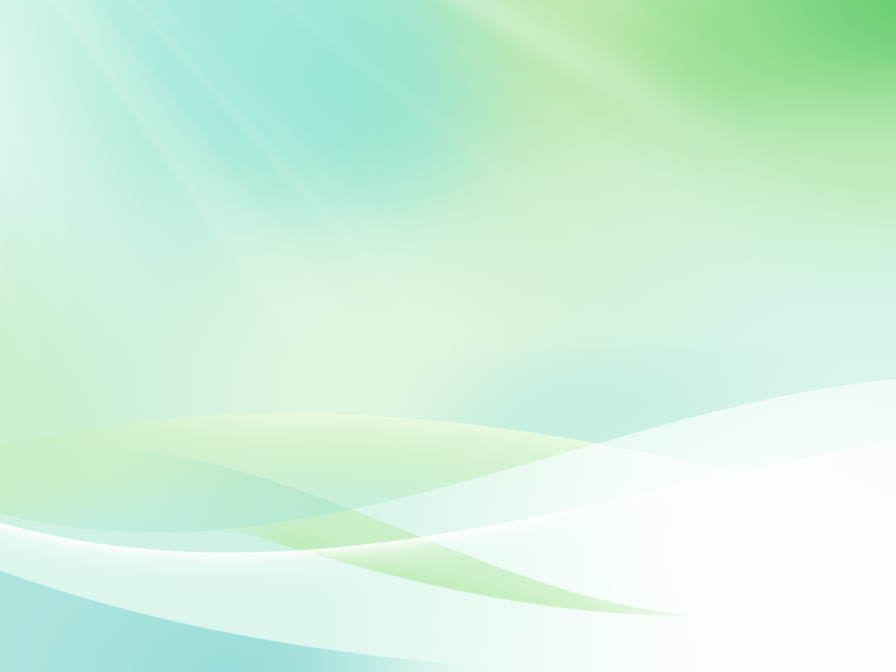
This background is drawn by a Shadertoy shader. Its source:

```glsl
// Soft mint and green backdrop with slanted light rays above translucent flowing waves.

const vec3 MINT   = vec3(0.85, 0.95, 0.88);
const vec3 TEAL   = vec3(0.56, 0.89, 0.82);
const vec3 AQUA   = vec3(0.63, 0.91, 0.86);
const vec3 ICE    = vec3(0.84, 0.96, 0.92);
const vec3 LIME   = vec3(0.75, 0.91, 0.66);
const vec3 LEAF   = vec3(0.73, 0.92, 0.69);
const vec3 GREEN  = vec3(0.36, 0.79, 0.39);
const vec3 SEA    = vec3(0.61, 0.87, 0.85);
const vec3 CREAM  = vec3(0.92, 0.98, 0.87);
const vec3 WHITE  = vec3(0.995, 1.0, 0.99);

// Wave heights at x = 0, 1/3, 2/3 and 1
const vec4 CREST   = vec4(0.335, 0.385, 0.340, 0.236);
const vec4 RISE    = vec4(0.236, 0.227, 0.340, 0.436);
const vec4 SWEEP   = vec4(0.222, 0.181, 0.250, 0.345);
const vec4 FLOOR   = vec4(0.151, 0.040, -0.002, -0.016);
const vec4 BAND_TOP = vec4(0.314, 0.271, 0.109, 0.149);
const vec4 BAND_LOW = vec4(0.332, 0.182, 0.090, 0.123);
const vec4 HAZE    = vec4(0.400, 0.445, 0.490, 0.470);

const vec2 RAY_SOURCE = vec2(-0.325, 1.575);
const float RAY_STRENGTH = 0.34;

float hash(float n) {
    n = fract(n * 0.1031);
    n *= n + 33.33;
    return fract(n * (n + n));
}

float noise(float x) {
    float i = floor(x), f = fract(x);
    return mix(hash(i), hash(i + 1.0), f * f * (3.0 - 2.0 * f));
}

// Cubic through four evenly spaced heights
float curve(float x, vec4 h) {
    float t = 3.0 * x, a = t - 1.0, b = t - 2.0, c = t - 3.0;
    return dot(h, vec4(-a * b * c / 6.0, t * b * c / 2.0, -t * a * c / 2.0, t * a * b / 6.0));
}

// Smooth coverage of the side where depth is positive
float cover(float depth) {
    float w = 0.8 / iResolution.y;
    return smoothstep(-w, w, depth);
}

float blob(vec2 p, vec2 center, vec2 radius) {
    vec2 d = (p - center) / radius;
    return exp(-dot(d, d));
}

// Adds a weighted colour to a blend normalised by its alpha
void tint(inout vec4 sum, vec2 p, vec2 center, vec2 radius, vec3 color) {
    sum += vec4(color, 1.0) * blob(p, center, radius);
}

vec3 sky(vec2 p) {
    vec4 sum = vec4(MINT, 1.0) * 0.12;
    tint(sum, p, vec2(0.43, 0.86), vec2(0.13, 0.16), TEAL);
    tint(sum, p, vec2(0.24, 0.90), vec2(0.17, 0.22), AQUA);
    tint(sum, p, vec2(0.00, 0.86), vec2(0.13, 0.22), ICE);
    tint(sum, p, vec2(0.00, 0.46), vec2(0.12, 0.16), mix(MINT, LEAF, 0.55));
    tint(sum, p, vec2(0.14, 0.58), vec2(0.12, 0.18), mix(MINT, AQUA, 0.35));
    tint(sum, p, vec2(0.38, 0.53), vec2(0.22, 0.16), mix(MINT, CREAM, 0.45));
    tint(sum, p, vec2(0.61, 0.96), vec2(0.12, 0.24), LIME);
    tint(sum, p, vec2(0.67, 0.67), vec2(0.17, 0.14), mix(MINT, LIME, 0.15));
    tint(sum, p, vec2(0.82, 0.95), vec2(0.12, 0.14), vec3(0.58, 0.87, 0.56));
    tint(sum, p, vec2(1.02, 1.02), vec2(0.17, 0.16), GREEN);
    tint(sum, p, vec2(1.00, 0.76), vec2(0.20, 0.12), LEAF);
    tint(sum, p, vec2(0.96, 0.56), vec2(0.24, 0.16), ICE);
    tint(sum, p, vec2(0.66, 0.37), vec2(0.12, 0.08), mix(MINT, AQUA, 0.55));
    return sum.rgb / sum.a;
}

// Streaks fanning out from a light beyond the upper left corner
float rays(vec2 p) {
    vec2 d = vec2(p.x * 4.0 / 3.0, p.y) - RAY_SOURCE;
    float angle = atan(d.x, -d.y);
    float streak = 0.0;
    for (int i = 0; i < 3; i++) {
        float scale = exp2(float(i));
        streak += noise(angle * 17.0 * scale + 7.0 * scale) / scale;
    }
    float fade = smoothstep(0.30, 0.75, p.y) * (1.0 - smoothstep(0.55, 0.95, p.x));
    float leftBeam = blob(vec2(angle, 0.0), vec2(0.43, 0.0), vec2(0.09, 1.0));
    return fade * (smoothstep(0.6, 1.7, streak) + 0.7 * leftBeam);
}

void mainImage(out vec4 fragColor, in vec2 fragCoord) {
    vec2 p = fragCoord / iResolution.xy;
    float crest = curve(p.x, CREST) - p.y, rise = curve(p.x, RISE) - p.y;
    float sweep = curve(p.x, SWEEP) - p.y, ground = curve(p.x, FLOOR) - p.y;
    float bandTop = curve(p.x, BAND_TOP) - p.y, bandLow = curve(p.x, BAND_LOW) - p.y;
    float haze = curve(p.x, HAZE) - p.y;
    float toRight = smoothstep(0.25, 0.85, p.x);

    // Sky, rays and distant haze
    vec3 col = mix(sky(p), vec3(0.93, 0.98, 0.94), RAY_STRENGTH * rays(p));
    float hazeSpan = smoothstep(0.42, 0.65, p.x) * (1.0 - smoothstep(0.75, 0.95, p.x));
    col = mix(col, mix(MINT, AQUA, 0.3), 0.3 * hazeSpan * smoothstep(-0.004, 0.02, haze));

    // Large leaf with a bright upper rim
    vec3 leaf = mix(mix(LEAF, MINT, 0.45), mix(AQUA, MINT, 0.55), smoothstep(0.05, 0.16, crest));
    float rim = exp(-max(crest, 0.0) * 20.0) * smoothstep(0.0, 0.35, p.x);
    leaf = mix(leaf, CREAM, max(rim, 0.6 * toRight));
    col = mix(col, leaf, 0.9 * cover(crest));
    float inner = cover(bandTop) * cover(crest) * smoothstep(0.08, 0.36, p.x);
    col = mix(col, vec3(0.69, 0.90, 0.79), 0.6 * inner);

    // Pale veils below the rising and sweeping edges
    vec3 veil = mix(ICE, WHITE, 0.75 * toRight);
    col = mix(col, veil, cover(rise) * mix(0.65, 0.85, toRight));
    col = mix(col, WHITE, 0.4 * cover(min(rise, crest)) * toRight);
    col = mix(col, mix(ICE, WHITE, 0.15 + 0.7 * toRight), 0.9 * cover(sweep));

    // Green ribbon crossing the veils
    float ribbon = cover(min(rise, bandTop)) * cover(-bandLow);
    ribbon *= smoothstep(0.22, 0.34, p.x) * (1.0 - smoothstep(0.62, 0.95, p.x));
    vec3 ribbonColor = mix(mix(LEAF, MINT, 0.5), LEAF, exp(-max(-bandLow, 0.0) * 35.0));
    col = mix(col, ribbonColor, 0.9 * ribbon);

    // White lip of the sweep, then the sea below it
    float lip = cover(sweep) * exp(-max(sweep, 0.0) * 55.0);
    col = mix(col, WHITE, lip * (1.0 - 0.6 * smoothstep(0.5, 0.85, p.x)));
    vec3 sea = mix(mix(SEA, ICE, 0.3), SEA, blob(p, vec2(0.26, 0.0), vec2(0.16, 0.12)));
    col = mix(col, sea, cover(ground) * (1.0 - smoothstep(0.3, 0.56, p.x)));

    // Light gathering at the lower right
    float glow = blob(p, vec2(0.87, 0.21), vec2(0.20, 0.13)) + blob(p, vec2(1.0, 0.0), vec2(0.32, 0.15));
    col = mix(col, WHITE, 0.8 * min(glow, 1.0));
    fragColor = vec4(col, 1.0);
}
```
